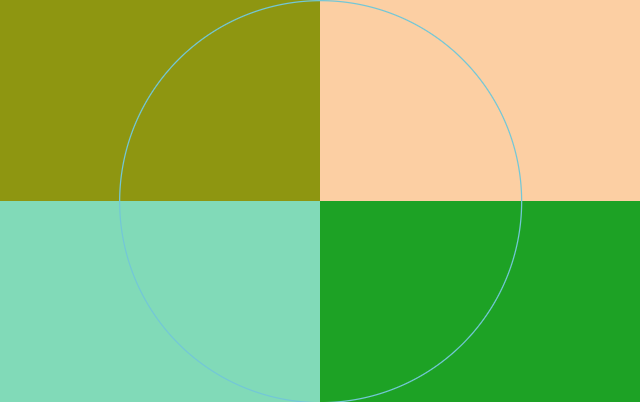
A WebGL 2 fragment shader for this background:

```glsl
#version 300 es
precision highp float;
// Four flat colour quadrants meeting at the canvas centre, crossed by a
// thin ring as tall as the canvas. Box-filtered half-planes choose the
// quadrant; a circle distance function draws the ring.

uniform vec2 u_resolution;
out vec4 outColor;

const vec3 OLIVE = vec3(0.556, 0.590, 0.066);
const vec3 PEACH = vec3(0.990, 0.810, 0.640);
const vec3 MINT  = vec3(0.505, 0.855, 0.722);
const vec3 GREEN = vec3(0.115, 0.637, 0.145);
const vec3 RING  = vec3(0.450, 0.780, 0.840);

// Lengths in canvas heights, measured from the canvas centre.
const vec2 RING_CENTER = vec2(0.0016, -0.0016);
const float RING_RADIUS = 0.5;
const float RING_WIDTH = 0.0031;

// Coverage of the positive side of an edge, smoothed over one pixel.
float coverage(float signedDistance, float pixel) {
    return clamp(signedDistance / pixel + 0.5, 0.0, 1.0);
}

vec3 quadrants(vec2 p, float pixel) {
    float right = coverage(p.x, pixel);
    float top = coverage(p.y, pixel);
    return mix(mix(MINT, GREEN, right), mix(OLIVE, PEACH, right), top);
}

float ringMask(vec2 p, float pixel) {
    float d = abs(length(p - RING_CENTER) - RING_RADIUS);
    return coverage(0.5 * RING_WIDTH - d, pixel);
}

void main() {
    float pixel = 1.0 / u_resolution.y;
    vec2 p = (gl_FragCoord.xy - 0.5 * u_resolution) * pixel;
    vec3 color = mix(quadrants(p, pixel), RING, ringMask(p, pixel));
    outColor = vec4(color, 1.0);
}
```
